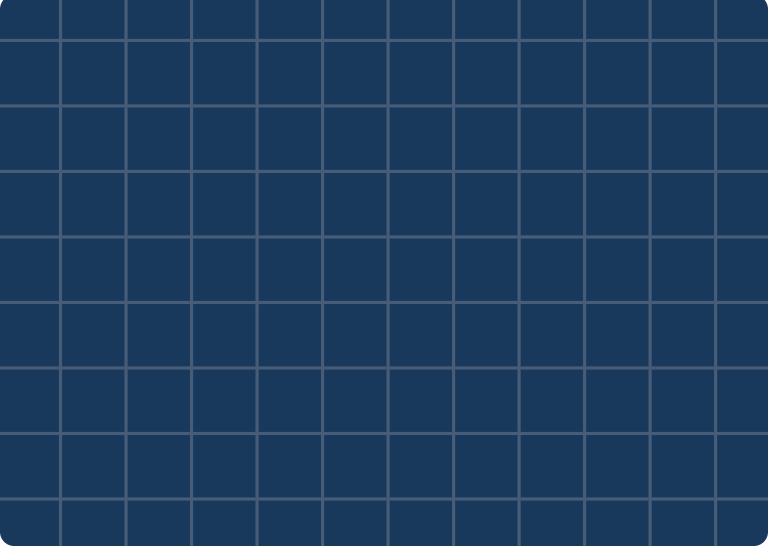
Give the GLSL for this pattern, as a WebGL 1 fragment shader.

```glsl
precision highp float;
// Navy panel with rounded corners, ruled with a square grid of pale slate lines.

uniform vec2 u_resolution;

// Lengths are fractions of the canvas width.
const float PITCH = 0.0853;
const vec2 GRID_ORIGIN = vec2(0.0788, 0.0612);
const float LINE_WIDTH = 0.0041;
const float CORNER_RADIUS = 0.0185;
const float TOP_OVERHANG = 0.0065;

const vec3 NAVY = vec3(0.094, 0.220, 0.361);
const vec3 SLATE = vec3(0.278, 0.361, 0.467);
const vec3 PAPER = vec3(1.0);

// Signed distance to a rounded box centred on the origin.
float roundedBox(vec2 p, vec2 halfSize, float radius) {
  vec2 q = abs(p) - halfSize + radius;
  return length(max(q, 0.0)) + min(max(q.x, q.y), 0.0) - radius;
}

// Distance to the nearest vertical (x) and horizontal (y) grid line.
vec2 gridDistance(vec2 p) {
  vec2 cell = fract((p - GRID_ORIGIN) / PITCH + 0.5) - 0.5;
  return abs(cell) * PITCH;
}

void main() {
  float pixel = 1.0 / u_resolution.x;
  vec2 p = gl_FragCoord.xy * pixel;

  // Grid: the two line directions merge without brightening where they cross.
  vec2 coverage = clamp((0.5 * LINE_WIDTH - gridDistance(p)) / pixel + 0.5, 0.0, 1.0);
  vec3 color = mix(NAVY, SLATE, max(coverage.x, coverage.y));

  // Panel: its upper edge lies just beyond the canvas.
  vec2 halfSize = 0.5 * vec2(1.0, u_resolution.y * pixel + TOP_OVERHANG);
  float edge = roundedBox(p - halfSize, halfSize, CORNER_RADIUS);
  color = mix(color, PAPER, clamp(edge / pixel + 0.5, 0.0, 1.0));

  gl_FragColor = vec4(color, 1.0);
}
```
